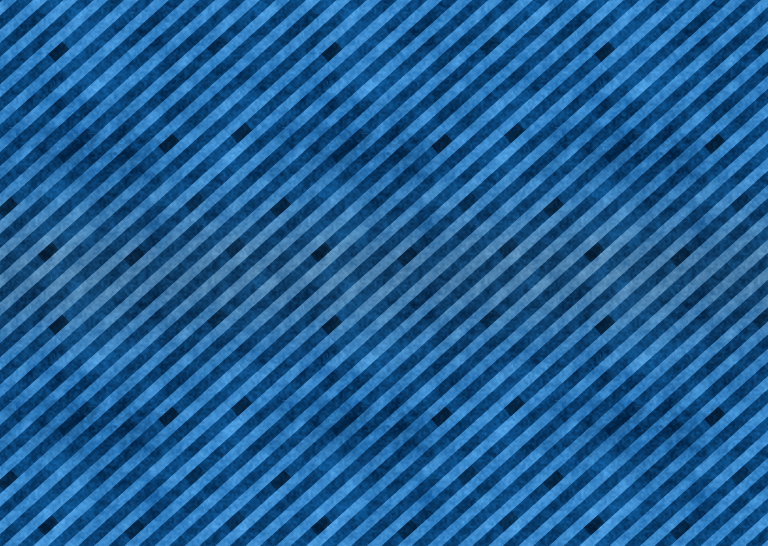
A Shadertoy shader for this pattern:

```glsl
// Worn blue diagonal stripes on a seamless square tile, two tiles down the canvas.
// Tileable value noise mottles the paint, hashed blocks vary the tone along each
// stripe, and a pale grey wash crosses the middle of the canvas.

#define TILES_DOWN 2.0
#define STRIPES vec2(9.0, 10.0)          // stripes per tile, across and down
#define LIGHT_WIDTH 0.48                 // light share of one stripe period
#define LIGHT_LOW vec3(0.11, 0.41, 0.68)
#define LIGHT_HIGH vec3(0.32, 0.64, 0.90)
#define DARK_LOW vec3(0.00, 0.13, 0.26)
#define DARK_HIGH vec3(0.06, 0.35, 0.60)
#define MOTTLE 1.5
#define BLOCK_TONE 0.26
#define BLOTCH_CENTRE vec2(0.32, 0.45)
#define WASH_HEIGHT 0.13
#define WASH_GREY 0.32

// Integer hash of a non-negative cell, 0 to 1
float hash(vec2 cell, uint seed) {
    uvec2 c = uvec2(cell);
    uint h = c.x * 1664525u + c.y * 22695477u + seed * 747796405u + 2891336453u;
    h = ((h >> ((h >> 28u) + 4u)) ^ h) * 277803737u;
    return float(((h >> 22u) ^ h) & 65535u) / 65535.0;
}

// Value noise that repeats on the unit tile, with n cells along a side
float tileNoise(vec2 p, float n, uint seed) {
    vec2 cell = floor(p * n);
    vec2 f = fract(p * n);
    f = f * f * (3.0 - 2.0 * f);
    vec2 a = mod(cell, n);
    vec2 b = mod(cell + 1.0, n);
    return mix(mix(hash(a, seed), hash(vec2(b.x, a.y), seed), f.x),
               mix(hash(vec2(a.x, b.y), seed), hash(b, seed), f.x), f.y);
}

float tileFbm(vec2 p, float n, uint seed) {
    float sum = 0.0, total = 0.0, amp = 1.0;
    for (int i = 0; i < 5; i++) {
        sum += amp * tileNoise(p, n, seed + uint(i));
        total += amp;
        amp *= 0.88;
        n *= 2.0;
    }
    return sum / total;
}

// Tone of one stripe block; i + 162 j modulo 181 is unchanged from tile to tile
float blockHash(float i, float j, uint seed) {
    return hash(vec2(mod(i + 162.0 * j, 181.0), 0.0), seed);
}

// Block tone along a stripe, with smoothed joints
float blockTone(float stripe, float along, float aa, uint seed) {
    float j = floor(along);
    float blend = smoothstep(1.0 - 2.0 * aa, 1.0, along - j);
    return mix(blockHash(stripe, j, seed), blockHash(stripe, j + 1.0, seed), blend);
}

void mainImage(out vec4 fragColor, in vec2 fragCoord) {
    vec2 p = fragCoord / iResolution.y * TILES_DOWN;
    float aa = length(STRIPES) * TILES_DOWN / iResolution.y;

    // Stripe coordinates: across the stripes and along them
    float across = dot(p, vec2(STRIPES.x, -STRIPES.y)) - 0.33;
    float along = dot(p, STRIPES.yx);
    float edge = LIGHT_WIDTH * 0.5 - abs(fract(across + 0.5) - 0.5);
    float light = smoothstep(-0.6 * aa, 0.6 * aa, edge);

    // Grunge: mottling, fine grain and one soft blotch per tile
    float mottle = tileFbm(p, 7.0, 11u) - 0.5;
    float patches = tileFbm(p, 8.0, 31u);
    float grain = tileNoise(p, 128.0, 51u) - 0.5;
    vec2 fromBlotch = (fract(p - BLOTCH_CENTRE + 0.5) - 0.5) / vec2(0.34, 0.19);
    float blotch = exp(-dot(fromBlotch, fromBlotch));
    float wear = smoothstep(0.46, 0.62, patches + 0.08 * blotch + 0.15 * grain);
    light *= 1.0 - wear * (0.08 + 0.26 * blotch);

    // Paint tones
    float tone = 0.55 + MOTTLE * mottle + 0.42 * grain - 0.14 * blotch;
    float lightBlock = blockTone(floor(across + 0.5), along, aa, 71u);
    float darkBlock = blockTone(floor(across), along, aa, 72u);
    float lightTone = tone + BLOCK_TONE * (lightBlock - 0.5);
    float darkTone = tone + BLOCK_TONE * (darkBlock - 0.5);
    vec3 lightPaint = mix(LIGHT_LOW, LIGHT_HIGH, clamp(lightTone, -0.2, 1.2));
    vec3 darkPaint = mix(DARK_LOW, DARK_HIGH, clamp(darkTone, 0.0, 1.1));
    darkPaint *= 1.0 - 0.4 * smoothstep(0.05, 0.02, darkBlock);
    vec3 col = mix(darkPaint, lightPaint, light);

    // Grey wash across the middle, stronger on the light stripes
    float h = (fragCoord.y / iResolution.y - 0.5) / WASH_HEIGHT;
    float wash = exp(-h * h) * clamp(0.95 + mottle, 0.0, 1.0);
    float grey = dot(col, vec3(0.25, 0.6, 0.15));
    float greying = WASH_GREY * mix(0.4, 1.0, light);
    col = mix(col, mix(col, vec3(grey), greying) * 0.95, wash);

    // Sparse pale specks
    float speck = smoothstep(0.93, 1.0, tileNoise(p, 90.0, 91u));
    col += 0.08 * speck * vec3(0.7, 0.9, 1.0);

    fragColor = vec4(clamp(col, 0.0, 1.0), 1.0);
}
```
